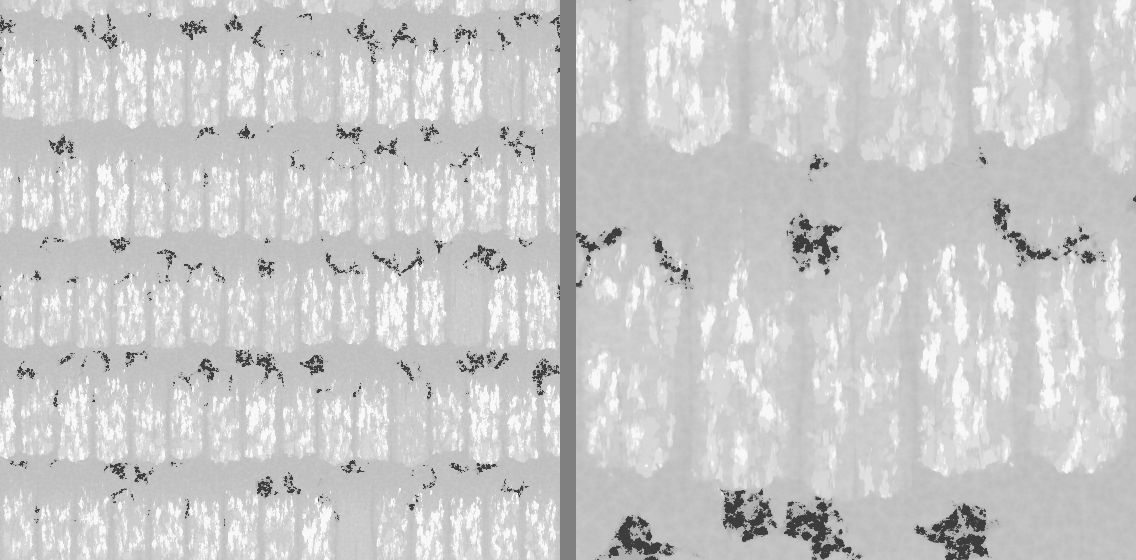
Left, the full canvas; right, a detail of the centre.
Reproduce this texture map procedurally as a three.js fragment shader.

```glsl
// Worn shingle roughness map: 5 staggered courses of 15 pale flaking tabs with dark torn specks between.
varying vec2 vUv;

vec2 hash2(vec2 p) {
  vec3 q = fract(p.xyx * vec3(0.1031, 0.1030, 0.0973));
  q += dot(q, q.yzx + 33.33);
  return fract((q.xx + q.yz) * q.zy);
}

// Tiling cellular noise: distances to the nearest and second nearest points.
vec2 cellular(vec2 uv, vec2 freq) {
  vec2 p = uv * freq;
  vec2 nearest = vec2(9.0);
  for (int j = -1; j <= 1; j++) {
    for (int i = -1; i <= 1; i++) {
      vec2 cell = floor(p) + vec2(float(i), float(j));
      float d = length(cell + hash2(mod(cell, freq) + freq * 1.37) - p);
      nearest = d < nearest.x ? vec2(d, nearest.x) : vec2(nearest.x, min(nearest.y, d));
    }
  }
  return nearest;
}

// Four octaves of cellular distance, averaging about one half.
float ragged(vec2 uv, vec2 freq) {
  float sum = 0.0;
  float weight = 0.45;
  for (int i = 0; i < 4; i++) {
    sum += weight * cellular(uv, freq).x;
    freq *= 2.0;
    weight *= 0.62;
  }
  return sum;
}

void main() {
  float chips = ragged(vUv, vec2(38.0, 32.0));
  float streaks = ragged(vUv + 0.006 * (chips - 0.5), vec2(72.0, 24.0));
  float fibre = cellular(vUv, vec2(150.0, 13.0)).x;
  float grain = ragged(vUv, vec2(140.0));

  // Staggered courses and tabs
  vec2 grid = vUv * vec2(15.0, 5.0) + vec2(0.0, 0.2);
  float course = mod(floor(grid.y), 5.0);
  grid.x += 0.5 * mod(course, 2.0);
  vec2 id = vec2(mod(floor(grid.x), 15.0), course);
  vec2 f = fract(grid);
  vec2 look = hash2(id + 3.7);
  vec2 size = hash2(id + 51.3);
  float side = abs(f.x - 0.5);

  // Tab outline: ragged foot, soft sides, streaky fading head
  float foot = 0.03 + 0.11 * size.x + 0.25 * side * side + 0.14 * (chips - 0.5);
  float lip = smoothstep(0.0, 0.03, f.y - foot);
  float head = 0.86 + 0.12 * size.y;
  float fade = 1.0 - smoothstep(head - 0.35, head, f.y + 0.4 * (streaks - 0.5));
  float flank = 1.0 - smoothstep(0.33, 0.49, side + 0.2 * (chips - 0.5));
  float tab = lip * fade * flank;
  float cover = tab * smoothstep(-0.04, 0.12, look.x) * (0.84 + 0.2 * look.y);

  // Paper, pale body and shaded gaps
  float gap = smoothstep(0.36, 0.49, side);
  float shade = 0.764 + 0.022 * lip * (1.0 - smoothstep(0.5, 1.0, f.y));
  shade += 0.022 * tab;
  shade -= 0.025 * gap * lip * fade * smoothstep(0.2, 0.7, fibre);
  shade += 0.02 * (chips - 0.5) + 0.07 * (grain - 0.5);

  // Flaked layers, from broad chips to small bright vertical streaks
  float chipped = smoothstep(0.0, 0.1, 0.5 * cover - chips);
  float flaked = smoothstep(0.0, 0.1, 0.485 * cover - streaks);
  float belly = smoothstep(0.08, 0.45, f.y);
  float flecks = 0.55 * streaks + 0.25 * chips + 0.2 * grain;
  float bright = smoothstep(0.0, 0.06, cover * (0.385 + 0.06 * belly) - flecks);
  shade = mix(shade, 0.87, 0.65 * chipped);
  shade = mix(shade, 0.90, 0.75 * flaked);
  shade = mix(shade, 0.98, 0.9 * bright);
  shade -= 0.03 * tab * smoothstep(0.62, 0.85, fibre) * (1.0 - bright);

  // Torn dark specks along cell borders, above the heads and down some gaps
  float band = max(smoothstep(0.55, 0.85, f.y), 1.0 - smoothstep(0.03, 0.12, f.y));
  float slit = gap * smoothstep(0.45, 0.6, f.y) * (1.0 - smoothstep(0.85, 0.98, f.y));
  float patches = 1.0 - smoothstep(0.12, 0.42, cellular(vUv, vec2(13.0, 15.0)).x);
  vec2 tear = cellular(vUv + 0.02 * (chips - 0.5), vec2(27.0, 24.0));
  float wear = max(band, 0.9 * slit) * patches * (1.0 - 0.9 * cover);
  float depth = 0.3 * wear - (tear.y - tear.x) - 0.6 * (chips - 0.44);
  depth = min(depth, min(0.4 * wear - 0.05, 0.16));
  float halo = smoothstep(-0.05, 0.14, depth);
  float speck = smoothstep(0.0, 0.09, 0.37 + 0.9 * depth - grain);
  shade = mix(shade, 0.6, 0.5 * halo);
  shade = mix(shade, 0.16, 0.85 * speck * smoothstep(0.0, 0.05, depth));

  gl_FragColor = vec4(vec3(clamp(shade, 0.0, 1.0)), 1.0);
}
```
